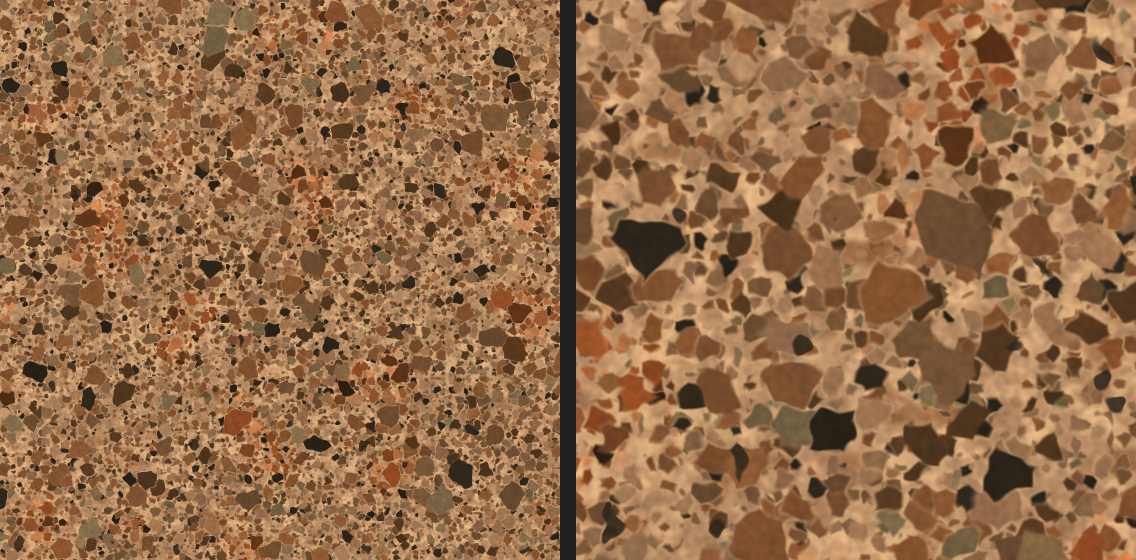
Left, the full canvas; right, a detail of the centre.
A Shadertoy shader for this texture:

```glsl
// Polished brown granite: angular mineral chips packed in a mottled cream matrix.

const vec3 BLACK = vec3(0.17, 0.14, 0.10);
const vec3 DARK  = vec3(0.31, 0.21, 0.12);
const vec3 BROWN = vec3(0.44, 0.31, 0.20);
const vec3 OLIVE = vec3(0.47, 0.39, 0.27);
const vec3 RUST  = vec3(0.52, 0.32, 0.18);
const vec3 TAN   = vec3(0.60, 0.43, 0.30);
const vec3 SAND  = vec3(0.71, 0.54, 0.39);
const vec3 CREAM = vec3(0.86, 0.68, 0.49);

const float EDGE_SOFTNESS = 0.0013;  // canvas units
const float RIM_WIDTH = 0.0034;      // pale halo round a chip
const float EDGE_WOBBLE = 0.0022;    // roughness of chip outlines
const float GRAIN = 0.13;            // fine brightness variation
const int   SIDES = 6;
const float TAU = 6.28318;

vec3 hash3(vec2 cell, float seed) {
    uvec3 v = uvec3(ivec3(vec3(cell, seed)));
    v = v * 1664525u + 1013904223u;
    v.x += v.y * v.z; v.y += v.z * v.x; v.z += v.x * v.y;
    v ^= v >> 16u;
    v.x += v.y * v.z; v.y += v.z * v.x; v.z += v.x * v.y;
    return vec3(v >> 16u) / 65536.0;
}

float cornerSlope(vec2 cell, vec2 offset) {
    float angle = TAU * hash3(cell, 91.0).x;
    return dot(vec2(cos(angle), sin(angle)), offset);
}

// Gradient noise, roughly -1 to 1
float noise(vec2 p) {
    vec2 i = floor(p), f = p - i;
    vec2 u = f * f * f * (f * (f * 6.0 - 15.0) + 10.0);
    vec2 e = vec2(1.0, 0.0);
    float low  = mix(cornerSlope(i, f), cornerSlope(i + e, f - e), u.x);
    float high = mix(cornerSlope(i + e.yx, f - e.yx), cornerSlope(i + 1.0, f - 1.0), u.x);
    return 1.5 * mix(low, high, u.y);
}

float fbm(vec2 p) {
    return 0.55 * noise(p) + 0.35 * noise(p * 2.1 + 17.3) + 0.25 * noise(p * 4.3 + 41.7);
}

// Mineral colours from dark to light
vec3 mineral(float pick, float variety) {
    if (pick < 0.06) return BLACK;
    if (pick < 0.17) return DARK;
    if (pick < 0.40) return mix(BROWN, OLIVE, step(0.7, variety));
    if (pick < 0.63) return mix(RUST, BROWN, 0.5 * variety);
    if (pick < 0.87) return mix(TAN, OLIVE, 0.35 * variety);
    return SAND;
}

// Random convex polygon: negative inside
float chipDistance(vec2 q, float radius, vec3 h) {
    float d = -1.0;
    for (int i = 0; i < SIDES; i++) {
        float k = float(i);
        float jitter = fract(h.z * (7.3 + 5.1 * k) + h.x * 3.7);
        float reach = fract(h.y * (9.7 + 3.9 * k) + h.z * 5.3);
        float angle = TAU * (h.x + (k + 0.6 * jitter) / float(SIDES));
        d = max(d, dot(q, vec2(cos(angle), sin(angle))) - radius * mix(0.5, 1.05, reach));
    }
    return d;
}

// Lays one size class of chips over the colour below
vec3 addChips(vec3 col, vec2 p, float cells, float density, float lightness, float seed) {
    vec2 home = floor(p * cells);
    float rim = min(RIM_WIDTH, 0.16 / cells);
    for (int y = -1; y <= 1; y++)
    for (int x = -1; x <= 1; x++) {
        vec2 cell = home + vec2(x, y);
        vec3 place = hash3(cell, seed);
        if (place.z > density) continue;
        vec3 shape = hash3(cell, seed + 1.0);
        vec3 look = hash3(cell, seed + 2.0);
        vec2 center = (cell + 0.5 + 0.7 * (place.xy - 0.5)) / cells;
        float radius = mix(0.32, 0.62, look.z) / cells;
        float d = chipDistance(p - center, radius, shape);
        if (d > rim) continue;
        vec3 chip = mineral(look.x * lightness, look.y) * mix(0.88, 1.12, shape.z);
        float rusty = smoothstep(0.1, 0.6, noise(center * 8.0 + 5.0));
        chip *= mix(vec3(1.0), vec3(1.12, 0.90, 0.72), rusty);
        float halo = 1.0 - smoothstep(0.0, rim, d);
        col = mix(col, mix(SAND, CREAM, 0.5), 0.65 * shape.y * halo);
        col = mix(col, chip, 1.0 - smoothstep(-EDGE_SOFTNESS, EDGE_SOFTNESS, d));
    }
    return col;
}

// Cream ground with tan clouds, rusty stains and dark specks
vec3 matrix(vec2 p) {
    float tone = 0.60 + 0.55 * fbm(p * 42.0) + 0.2 * noise(p * 9.0);
    vec3 col = mix(TAN, SAND, smoothstep(0.1, 0.5, tone));
    col = mix(col, CREAM, smoothstep(0.45, 0.85, tone));
    col = mix(col, RUST, 0.6 * smoothstep(0.25, 0.7, noise(p * 32.0 + 63.0)));
    return mix(col, DARK, 0.6 * smoothstep(0.38, 0.75, noise(p * 125.0)));
}

void mainImage(out vec4 fragColor, in vec2 fragCoord) {
    vec2 p = fragCoord / iResolution.y;
    vec2 wobble = vec2(noise(p * 95.0 + 11.0), noise(p * 95.0 + 57.0));
    vec2 q = p + EDGE_WOBBLE * wobble;

    // Ground, then chips from fine to coarse
    vec3 col = matrix(p);
    col = addChips(col, q, 104.0, 0.62, 1.00, 10.0);
    col = addChips(col, q, 64.0, 0.56, 1.00, 20.0);
    col = addChips(col, q, 40.0, 0.42, 0.92, 30.0);

    // Ragged black flecks
    float fleck = noise(q * 27.0 + 33.0) + 0.25 * noise(q * 80.0);
    col = mix(col, BLACK, 0.85 * smoothstep(0.72, 0.80, fleck));
    col = addChips(col, q, 22.0, 0.20, 0.62, 40.0);

    // Fine crystal grain
    col *= 1.0 + GRAIN * (0.6 * noise(p * 210.0) + 0.5 * noise(p * 70.0 + 29.0));
    fragColor = vec4(clamp(col, 0.0, 1.0), 1.0);
}
```
